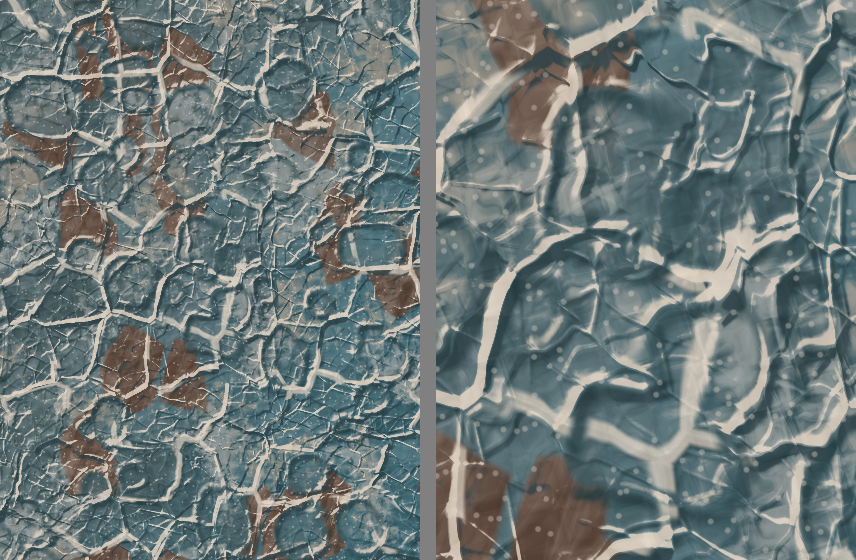
Left, the full canvas; right, a detail of the centre.
Write a WebGL 2 fragment shader that draws this texture.

```glsl
#version 300 es
precision highp float;
// Knife-worked plaster: teal glaze over faceted relief, bare brown patches and cream ridges.

uniform vec2 u_resolution;
out vec4 fragColor;

struct Cell { float edge; float id; vec2 offset; };

float hash(vec2 p) {
    vec3 q = fract(p.xyx * 0.1031);
    q += dot(q, q.yzx + 33.33);
    return fract((q.x + q.y) * q.z);
}

vec2 hash2(vec2 p) { return vec2(hash(p), hash(p + 57.3)); }

mat2 turn(float a) { return mat2(cos(a), sin(a), -sin(a), cos(a)); }

// Layered, folded sines, roughly -0.8 to 0.8
float swirl(vec2 p, float scale) {
    p *= scale;
    float sum = 0.0, amp = 0.55;
    for (int i = 0; i < 4; i++) {
        p = turn(1.1) * p + 0.7 * sin(p.yx * 1.3 + float(i));
        sum += amp * sin(p.x) * sin(p.y + 1.7);
        p *= 1.9;
        amp *= 0.58;
    }
    return sum;
}

vec2 bend(vec2 p) {
    return p + 0.034 * vec2(swirl(p, 8.0), swirl(p + 3.7, 8.0));
}

// Cellular noise with the distance to the nearest border
Cell cells(vec2 p) {
    vec2 base = floor(p), nearest = vec2(0.0), home = base;
    float best = 9.0, edge = 9.0;
    for (int k = 0; k < 9; k++) {
        vec2 g = base + vec2(k % 3 - 1, k / 3 - 1);
        vec2 r = g + 0.1 + 0.8 * hash2(g) - p;
        if (dot(r, r) < best) { best = dot(r, r); nearest = r; home = g; }
    }
    for (int k = 0; k < 9; k++) {
        vec2 g = base + vec2(k % 3 - 1, k / 3 - 1);
        vec2 r = g + 0.1 + 0.8 * hash2(g) - p;
        vec2 d = r - nearest;
        if (dot(d, d) > 0.001) edge = min(edge, dot(0.5 * (r + nearest), normalize(d)));
    }
    return Cell(edge, hash(home + 11.7), nearest);
}

// Tilted plates that fall to a shared border, with a raised lip
float facets(vec2 p, vec2 scale, float lip) {
    Cell c = cells(p * scale);
    vec2 tilt = vec2(fract(c.id * 17.3), fract(c.id * 41.9)) - 0.5;
    float plate = 0.45 * dot(c.offset, tilt) + 0.2 * (c.id - 0.5);
    return (plate * smoothstep(0.0, 0.08, c.edge) + lip * exp(-c.edge * 18.0)) / max(scale.x, scale.y);
}

// Signed distance to scattered rounded, slightly squared pools
float pools(vec2 p, float scale, float share) {
    p *= scale;
    vec2 base = floor(p);
    float best = 1.0;
    for (int k = 0; k < 9; k++) {
        vec2 g = base + vec2(k % 3 - 1, k / 3 - 1), rnd = hash2(g + 5.1);
        if (hash(g + 23.9) > share) continue;
        vec2 d = turn(6.28 * rnd.x) * (p - g - 0.2 - 0.6 * rnd);
        d.y *= mix(0.9, 1.5, rnd.y);
        float square = pow(dot(d * d, d * d), 0.25);
        float radius = mix(0.24, 0.43, fract(rnd.x * 13.7));
        best = min(best, mix(length(d), square, rnd.y) - radius);
    }
    return best / scale;
}

float allPools(vec2 p) {
    vec2 q = mix(p, bend(p), 0.6);
    return min(pools(q, 5.0, 0.55), pools(q + 4.3, 9.0, 0.3));
}

float relief(vec2 p) {
    vec2 q = bend(p);
    float pool = allPools(p);
    float h = facets(q, vec2(8.0, 7.0), 0.1);
    h += 0.8 * facets(turn(0.6) * q + 2.0, vec2(13.0, 25.0), 0.12);
    h += 0.7 * facets(turn(-0.8) * q + 7.0, vec2(17.0, 34.0), 0.1);
    h *= mix(1.0, 0.55, smoothstep(0.004, -0.01, pool));
    h += 0.011 * exp(-pow(pool / 0.009, 2.0));
    return h + 0.0012 * swirl(p, 55.0) + 0.0004 * swirl(p + 9.0, 150.0);
}

void main() {
    vec2 p = gl_FragCoord.xy / u_resolution.x;
    vec2 q = bend(p), toLight = normalize(vec2(-0.6, 0.8)) * 0.0022;
    float slope = (relief(p - toLight) - relief(p + toLight)) / (2.0 * length(toLight));
    float pool = allPools(p), cloud = swirl(p + 1.3, 10.0), grain = swirl(p + 6.0, 130.0);
    float inside = smoothstep(0.004, -0.006, pool);

    // Teal glaze, bluer toward the lower right
    vec3 deep = vec3(0.19, 0.27, 0.29), teal = vec3(0.39, 0.465, 0.48);
    vec3 chalk = vec3(0.60, 0.62, 0.61), cream = vec3(0.86, 0.81, 0.75);
    vec3 color = mix(vec3(0.28, 0.36, 0.375), teal, smoothstep(-0.5, 0.3, slope + 0.5 * cloud));
    float blue = smoothstep(0.3, 1.3, p.x + 0.5 * (1.0 - p.y) + 0.3 * cloud);
    color += blue * vec3(-0.07, 0.0, 0.025);

    // Bare brown patches with brushed streaks
    Cell patchCell = cells(q * vec2(8.0, 5.5) + 3.0);
    float brown = smoothstep(0.70, 0.72, patchCell.id) * smoothstep(0.03, 0.09, patchCell.edge + 0.08 * cloud);
    brown *= 1.0 - 0.85 * inside;
    float streak = swirl(turn(0.4) * p * vec2(5.0, 1.0), 22.0);
    color = mix(color, vec3(0.41, 0.315, 0.265) + 0.10 * streak, brown * 0.92);

    // Dry chalky scumble
    float haze = smoothstep(-0.1, 0.6, swirl(p + 8.0, 13.0) + 0.45 * grain + 0.25 * slope);
    vec3 hazeColor = mix(chalk, vec3(0.62, 0.57, 0.51), smoothstep(-0.2, 0.4, cloud));
    color = mix(color, hazeColor, haze * mix(0.75, 0.25, brown));

    // Pool rims, shadowed slopes and cream ridges
    float rim = smoothstep(0.012, 0.002, abs(pool + 0.007));
    color = mix(color, vec3(0.22, 0.325, 0.35), rim * 0.6);
    color = mix(color, deep, smoothstep(0.25, 1.1, -slope) * 0.85);
    color = mix(color, cream, smoothstep(0.3, 1.05, slope + 0.2 * grain) * 0.88);
    Cell ridge = cells(q * vec2(8.0, 7.0));
    float sliver = smoothstep(0.07, 0.03, ridge.edge) * smoothstep(0.15, 0.35, swirl(p + 2.0, 15.0));
    color = mix(color, cream, sliver * 0.75 * (1.0 - rim));

    // Fine pale specks and grain
    Cell speck = cells(p * 110.0);
    float dots = smoothstep(0.35, 0.15, length(speck.offset)) * step(0.86, speck.id);
    color = mix(color, cream, dots * 0.4);
    fragColor = vec4(color + 0.05 * grain, 1.0);
}
```
